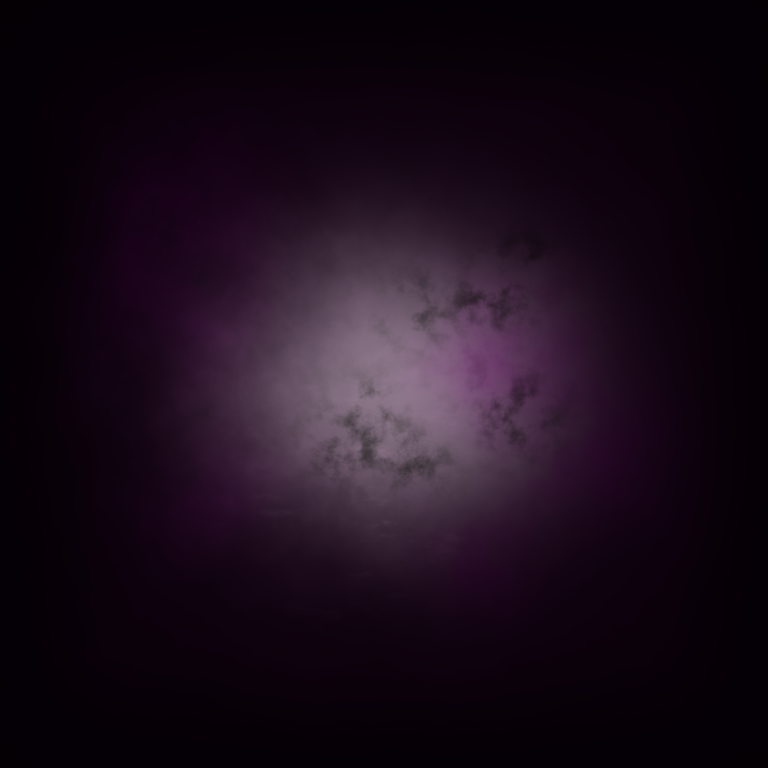
A Shadertoy shader for this background:

```glsl
// A misty mauve glow on a mottled, near-black plum backdrop.

const vec3 BASE_COLOR = vec3(0.030, 0.000, 0.031);
const vec3 HALO_COLOR = vec3(0.088, 0.022, 0.078);
const vec3 CORE_COLOR = vec3(0.430, 0.445, 0.430);
const vec3 MAGENTA_COLOR = vec3(0.042, 0.000, 0.046);
const vec3 SMUDGE_SHADE = vec3(0.50, 0.53, 0.48);

const vec2 GLOW_CENTER = vec2(0.510, 0.500);
const vec2 CORE_SIZE = vec2(0.202, 0.178);
const vec2 HALO_SIZE = vec2(0.335, 0.320);
const float CORE_FALLOFF = 2.4;
const float EDGE_WARP = 0.035;
const float MOTTLE_SCALE = 9.0;
const float SMUDGE_SCALE = 24.0;

// Soft regions: center x, center y, radius
const int SMUDGE_COUNT = 7;
const vec3 SMUDGES[SMUDGE_COUNT] = vec3[SMUDGE_COUNT](
    vec3(0.540, 0.597, 0.040), vec3(0.635, 0.605, 0.046),
    vec3(0.682, 0.660, 0.040), vec3(0.670, 0.460, 0.052),
    vec3(0.450, 0.418, 0.052), vec3(0.535, 0.400, 0.040),
    vec3(0.485, 0.472, 0.030));

const int TINT_COUNT = 6;
const vec3 TINTS[TINT_COUNT] = vec3[TINT_COUNT](
    vec3(0.265, 0.760, 0.100), vec3(0.675, 0.550, 0.095),
    vec3(0.270, 0.345, 0.085), vec3(0.640, 0.260, 0.065),
    vec3(0.790, 0.400, 0.110), vec3(0.220, 0.600, 0.120));

vec2 hashGradient(vec2 cell) {
    vec3 p = fract(cell.xyx * vec3(0.1031, 0.1030, 0.0973));
    p += dot(p, p.yzx + 33.33);
    return fract((p.xx + p.yz) * p.zy) * 2.0 - 1.0;
}

float gradientNoise(vec2 p) {
    vec2 i = floor(p), f = fract(p);
    vec2 u = f * f * f * (f * (f * 6.0 - 15.0) + 10.0);
    float a = dot(hashGradient(i), f);
    float b = dot(hashGradient(i + vec2(1, 0)), f - vec2(1, 0));
    float c = dot(hashGradient(i + vec2(0, 1)), f - vec2(0, 1));
    float d = dot(hashGradient(i + vec2(1, 1)), f - vec2(1, 1));
    return mix(mix(a, b, u.x), mix(c, d, u.x), u.y);
}

float fbm(vec2 p) {
    const mat2 turn = mat2(0.8, 0.6, -0.6, 0.8);
    float sum = 0.0, amplitude = 0.6;
    for (int i = 0; i < 6; i++) {
        sum += amplitude * gradientNoise(p);
        p = turn * p * 2.03 + 17.3;
        amplitude *= 0.58;
    }
    return sum;
}

float softBlob(vec2 p, vec3 blob) {
    vec2 d = (p - blob.xy) / blob.z;
    return exp(-dot(d, d));
}

void mainImage(out vec4 fragColor, in vec2 fragCoord) {
    vec2 uv = fragCoord / iResolution.xy;
    float mottle = fbm(uv * MOTTLE_SCALE);
    float grain = fbm(uv * SMUDGE_SCALE + 41.0);
    vec2 warp = EDGE_WARP * vec2(mottle, fbm(uv * 6.0 + 8.0));

    // Plum halo and pale core
    vec2 fromCenter = uv + warp - GLOW_CENTER;
    float core = exp(-pow(length(fromCenter / CORE_SIZE), CORE_FALLOFF));
    vec2 haloPos = fromCenter / HALO_SIZE;
    float halo = exp(-dot(haloPos, haloPos));
    vec3 color = BASE_COLOR + HALO_COLOR * halo * (1.0 + 0.35 * mottle);
    color += CORE_COLOR * core * (1.0 + 0.10 * mottle);

    // Magenta staining
    float tint = 0.0;
    for (int i = 0; i < TINT_COUNT; i++) tint += softBlob(uv + warp, TINTS[i]);
    tint = min(tint, 1.0) * clamp(0.65 + 0.9 * mottle + 0.4 * grain, 0.0, 1.5);
    color += MAGENTA_COLOR * tint;
    color.g *= 1.0 - 0.28 * min(tint, 1.0);

    // Dark, ragged smudges, with a faint scatter across the core
    float smudge = 0.10;
    for (int i = 0; i < SMUDGE_COUNT; i++) smudge += softBlob(uv + warp, SMUDGES[i]);
    smudge = min(smudge, 1.0) * smoothstep(-0.16, 0.42, grain);
    color *= mix(vec3(1.0), SMUDGE_SHADE, smudge);

    // Pale horizontal wisps in the lower mist
    float wisp = smoothstep(0.05, 0.55, fbm(uv * vec2(13.0, 32.0) + 5.0));
    float wispBand = softBlob(uv, vec3(0.47, 0.36, 0.13));
    color += vec3(0.085, 0.075, 0.080) * wisp * wispBand;

    // Gentle darkening toward the border
    vec2 border = smoothstep(0.0, 0.16, min(uv, 1.0 - uv));
    color *= mix(0.55, 1.0, border.x * border.y);
    fragColor = vec4(clamp(color, 0.0, 1.0), 1.0);
}
```
